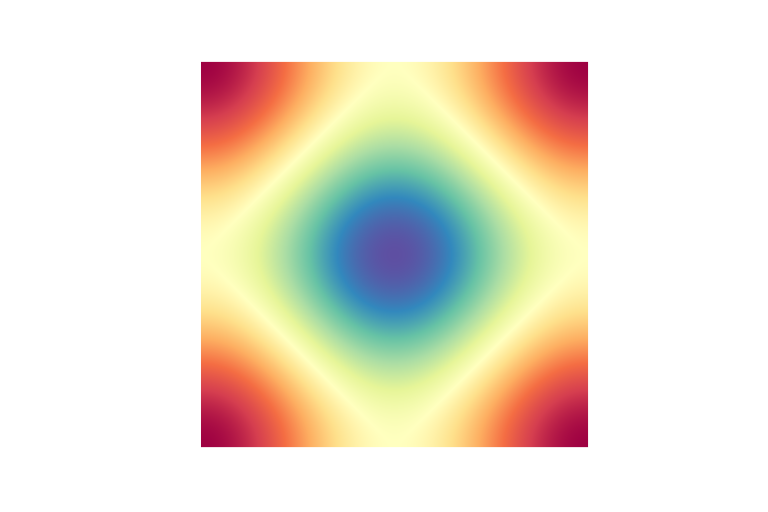
This background is drawn by a Shadertoy shader. Its source:

```glsl
// A square heat map of a two-dimensional cosine hill on a white ground.

#define CENTER vec2(0.5137, 0.5029)    // square centre, as a share of the canvas
#define HALF_SIZE vec2(0.3780, 0.3762) // square half extents, in canvas heights
#define GROUND vec3(1.0)
#define PI 3.14159265

// Diverging ramp from dark red through pale yellow to violet.
const int STOPS = 11;
const vec3 RAMP[STOPS] = vec3[STOPS](
    vec3(0.620, 0.004, 0.259),
    vec3(0.835, 0.243, 0.310),
    vec3(0.957, 0.427, 0.263),
    vec3(0.992, 0.682, 0.380),
    vec3(0.996, 0.878, 0.545),
    vec3(1.000, 1.000, 0.749),
    vec3(0.902, 0.961, 0.596),
    vec3(0.671, 0.867, 0.643),
    vec3(0.400, 0.761, 0.647),
    vec3(0.196, 0.533, 0.741),
    vec3(0.369, 0.310, 0.635));

vec3 rampColor(float level) {
    float position = clamp(level, 0.0, 1.0) * float(STOPS - 1);
    int stop = min(int(position), STOPS - 2);
    return mix(RAMP[stop], RAMP[stop + 1], position - float(stop));
}

// Height from 0 at the corners to 1 in the middle of one full period.
float cosineHill(vec2 q) {
    vec2 wave = cos(PI * clamp(q, -1.0, 1.0));
    return 0.5 + 0.25 * (wave.x + wave.y);
}

void mainImage(out vec4 fragColor, in vec2 fragCoord) {
    // Canvas-height units around the centre of the square
    vec2 p = (fragCoord - CENTER * iResolution.xy) / iResolution.y;

    // Coverage of the square with a one-pixel smooth edge
    vec2 inside = clamp((HALF_SIZE - abs(p)) * iResolution.y + 0.5, 0.0, 1.0);
    float coverage = inside.x * inside.y;

    vec3 color = mix(GROUND, rampColor(cosineHill(p / HALF_SIZE)), coverage);
    fragColor = vec4(color, 1.0);
}
```
